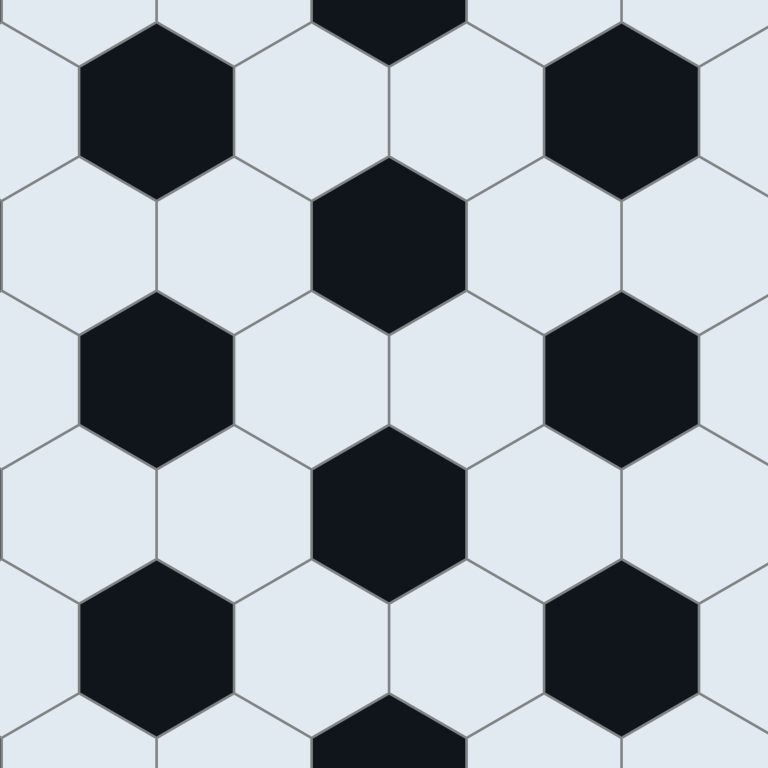
Give the GLSL for this pattern, as a Shadertoy shader.

```glsl
// Pointy-top hexagon tiling: every third tile is dark, the rest pale, with thin grey grout.

const float SQRT3 = 1.7320508;

// Offset from the centre of the nearest unit-width hexagon
vec2 hexLocal(vec2 p) {
    vec2 period = vec2(1.0, SQRT3);
    vec2 a = p - period * floor(p / period + 0.5);
    vec2 b = p - period * (floor(p / period) + 0.5);
    return dot(a, a) < dot(b, b) ? a : b;
}

// Distance from a local point to the hexagon's border, positive inside
float hexBorder(vec2 local) {
    vec2 q = abs(local);
    return 0.5 - max(q.x, dot(q, vec2(0.5, 0.5 * SQRT3)));
}

// 1 for dark tiles, chosen by axial coordinates modulo three
float isDark(vec2 centre) {
    float row = floor(centre.y / (0.5 * SQRT3) + 0.5);
    float column = floor(centre.x - 0.5 * row + 0.5);
    return mod(column - row + 0.5, 3.0) < 1.0 ? 1.0 : 0.0;
}

void mainImage(out vec4 fragColor, in vec2 fragCoord) {
    float tileWidth = 0.2018;
    float pixel = 1.0 / iResolution.y;
    vec2 p = (fragCoord * pixel - vec2(0.5066, 0.6799)) / tileWidth;

    vec2 local = hexLocal(p);
    float border = hexBorder(local) * tileWidth;

    // Flat tile colours
    vec3 pale = vec3(0.886, 0.918, 0.945);
    vec3 dark = vec3(0.063, 0.082, 0.110);
    vec3 tile = mix(pale, dark, isDark(p - local));

    // Grout with smooth edges
    float inside = smoothstep(-0.75 * pixel, 0.75 * pixel, border - 0.0017);
    vec3 color = mix(vec3(0.50, 0.515, 0.515), tile, inside);

    fragColor = vec4(color, 1.0);
}
```
